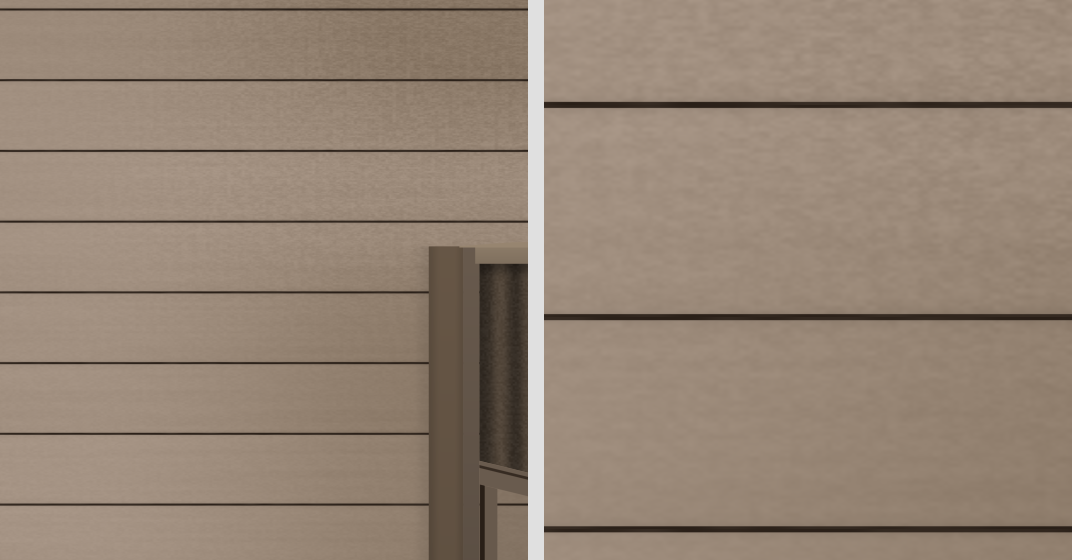
Left, the full canvas; right, a detail of the centre.
Write a Shadertoy shader that draws this texture.

```glsl
const float BOARD_HEIGHT = 0.1263;   // spacing of the seams
const float FIRST_SEAM = 0.0990;     // height of the lowest seam
const float SEAM_HALF = 0.0018;
const float GRAIN = 0.045;
const float FLUTE_COUNT = 18.0;      // dark pane folds per canvas width
const vec2 FRAME_CORNER = vec2(0.812, 0.560);
const vec3 WALL_LIGHT = vec3(0.650, 0.580, 0.520);
const vec3 WALL_MID = vec3(0.600, 0.530, 0.465);
const vec3 WALL_DARK = vec3(0.535, 0.465, 0.395);
const vec3 SEAM_COLOR = vec3(0.160, 0.120, 0.090);
const vec3 POST_COLOR = vec3(0.375, 0.315, 0.255);
const vec3 JAMB_COLOR = vec3(0.405, 0.350, 0.300);
const vec3 LINTEL_COLOR = vec3(0.540, 0.475, 0.400);
const vec3 PANE_COLOR = vec3(0.270, 0.230, 0.190);

float hash(vec2 p) {
    return fract(sin(dot(p, vec2(127.1, 311.7))) * 43758.5453);
}

float noise(vec2 p) {
    vec2 i = floor(p), f = fract(p);
    f = f * f * (3.0 - 2.0 * f);
    return mix(mix(hash(i), hash(i + vec2(1, 0)), f.x),
               mix(hash(i + vec2(0, 1)), hash(i + vec2(1, 1)), f.x), f.y);
}

// Smooth coverage of the side where d is positive
float above(float d) {
    float w = 0.75 / iResolution.y;
    return smoothstep(-w, w, d);
}

float box(vec2 p, vec2 lo, vec2 hi) {
    return above(p.x - lo.x) * above(hi.x - p.x)
         * above(p.y - lo.y) * above(hi.y - p.y);
}

vec3 siding(vec2 p) {
    float row = (p.y - FIRST_SEAM) / BOARD_HEIGHT;
    float board = floor(row), t = fract(row);

    // Broad light: warm centre left, dim upper right and beside the frame
    float shade = 0.12 + 0.55 * smoothstep(0.15, 0.95, p.x);
    shade += 0.55 * smoothstep(0.70, 1.0, p.y) * (0.45 + 0.55 * p.x);
    shade += 0.25 * smoothstep(0.60, 0.42, p.y) * smoothstep(0.1, 0.7, p.x);
    shade -= 0.30 * exp(-pow((p.y - 0.66) / 0.10, 2.0)) * p.x;
    shade -= 0.12 * smoothstep(0.30, 0.0, p.y);
    shade += 0.08 * (hash(vec2(board, 3.0)) - 0.5) + 0.10 * (0.5 - t);
    shade = clamp(shade, 0.0, 1.0);
    vec3 color = mix(WALL_LIGHT, WALL_MID, min(shade * 2.0, 1.0));
    color = mix(color, WALL_DARK, max(shade * 2.0 - 1.0, 0.0));

    // Embossed grain, roughest at the upper right, over faint long streaks
    float rough = 0.35 + 0.65 * smoothstep(0.35, 0.65, p.y) * smoothstep(0.0, 0.7, p.x);
    float grain = noise(p * vec2(150.0, 300.0)) + 0.6 * noise(p * vec2(310.0, 480.0)) - 0.8;
    float streak = noise(vec2(p.x * 3.0, p.y * 140.0)) - 0.5;
    color += GRAIN * rough * grain + 0.014 * streak;

    // Dark seam with a soft shadow and slight wear along its length
    float d = min(t, 1.0 - t) * BOARD_HEIGHT;
    color *= 1.0 - 0.16 * exp(-d / 0.0022);
    float wear = 0.85 + 0.15 * noise(vec2(p.x * 40.0, board));
    return mix(color, SEAM_COLOR, wear * above(SEAM_HALF - d));
}

vec3 pane(vec2 p) {
    float fold = 0.5 + 0.5 * cos(6.2832 * (p.x - 0.948) * FLUTE_COUNT);
    float weave = noise(p * vec2(260.0, 300.0)) - 0.5;
    vec3 color = PANE_COLOR * (0.78 + 0.42 * fold) + 0.05 * weave;
    color *= 0.75 + 0.25 * smoothstep(0.905, 0.925, p.x);
    return color * (1.0 - 0.3 * smoothstep(0.500, 0.529, p.y));
}

void mainImage(out vec4 fragColor, in vec2 fragCoord) {
    vec2 p = fragCoord / iResolution.xy;
    vec3 color = siding(p);

    // Soft contact shade on the wall beside the frame
    float beside = smoothstep(0.035, 0.0, FRAME_CORNER.x - p.x);
    color *= 1.0 - 0.07 * beside * above(FRAME_CORNER.y - p.y);

    // Post and jamb
    float postTone = 0.92 + 0.12 * smoothstep(0.812, 0.835, p.x)
                   - 0.10 * smoothstep(0.860, 0.877, p.x) + 0.12 * (p.y - 0.3);
    color = mix(color, POST_COLOR * postTone,
                box(p, vec2(FRAME_CORNER.x, -1.0), vec2(0.878, FRAME_CORNER.y)));
    color = mix(color, JAMB_COLOR * (0.95 + 0.2 * (p.y - 0.3)),
                box(p, vec2(0.877, -1.0), vec2(0.908, FRAME_CORNER.y)));

    // Lintel with a pale upper lip
    float lintel = box(p, vec2(0.900, 0.529), vec2(2.0, FRAME_CORNER.y));
    color = mix(color, LINTEL_COLOR * (0.92 + 3.0 * (p.y - 0.529)), lintel);
    float lipTop = FRAME_CORNER.y + 0.008 * smoothstep(0.84, 1.0, p.x);
    color = mix(color, LINTEL_COLOR * 1.10,
                box(p, vec2(0.870, FRAME_CORNER.y - 0.002), vec2(2.0, lipTop)));

    // Pane above a sill that falls to the right
    float sill = 0.177 - 0.23 * (p.x - 0.908);
    float inside = above(p.x - 0.908);
    color = mix(color, pane(p), inside * above(p.y - sill) * above(0.529 - p.y));
    float sillBand = inside * above(sill - p.y) * above(p.y - sill + 0.042);
    color = mix(color, JAMB_COLOR * 1.02, sillBand);
    color = mix(color, SEAM_COLOR, 0.8 * inside * above(0.0025 - abs(p.y - sill + 0.010)));

    // Lower stile with its dark gap
    float below = above(sill - 0.042 - p.y);
    color = mix(color, JAMB_COLOR, below * inside * above(0.942 - p.x));
    color = mix(color, SEAM_COLOR, below * box(p, vec2(0.909, -1.0), vec2(0.918, 0.140)));
    fragColor = vec4(clamp(color, 0.0, 1.0), 1.0);
}
```
